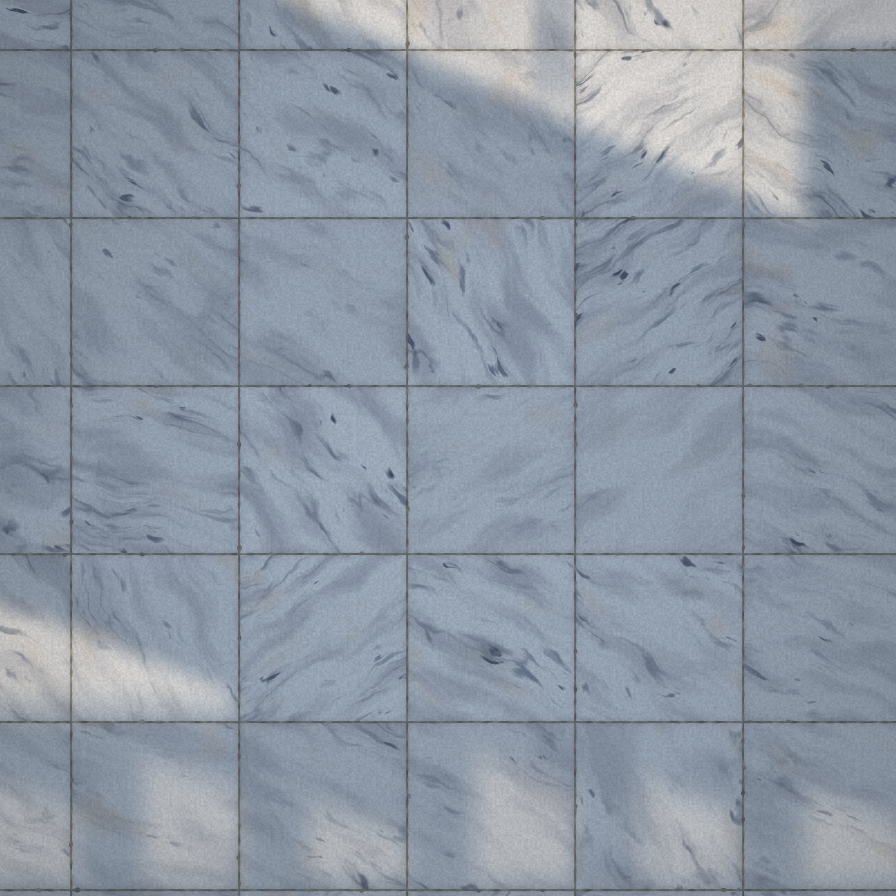
Give the GLSL for this texture, as a WebGL 2 fragment shader.

```glsl
#version 300 es
precision highp float;
// Square marble tiles in cool shade, crossed by soft patches of warm light.
// Each tile hashes its own vein direction, stretch and density; the veins are
// stretched, warped gradient noise. Worn grout and sunlight are laid on top.

uniform vec2 u_resolution;
out vec4 fragColor;

vec3 hash3(vec2 p) {
  vec3 h = fract(p.xyx * vec3(0.1031, 0.1030, 0.0973));
  h += dot(h, h.yxz + 33.33);
  return fract((h.xxy + h.yzz) * h.zyx);
}

float corner(vec2 cell, vec2 offset) {
  float angle = 6.2832 * hash3(cell + offset).x;
  return dot(vec2(cos(angle), sin(angle)), fract(cell) - offset);
}

// Gradient noise, about -0.7 to 0.7
float noise(vec2 p) {
  vec2 i = floor(p), f = p - i;
  vec2 s = f * f * f * (f * (f * 6.0 - 15.0) + 10.0);
  vec4 d;
  for (int k = 0; k < 4; k++) {
    vec2 o = vec2(k & 1, k >> 1);
    float angle = 6.2832 * hash3(i + o).x;
    d[k] = dot(vec2(cos(angle), sin(angle)), f - o);
  }
  return mix(mix(d.x, d.y, s.x), mix(d.z, d.w, s.x), s.y);
}

float fbm(vec2 p) {
  float sum = 0.0, amp = 1.0;
  for (int i = 0; i < 4; i++) {
    sum += amp * noise(p);
    p = mat2(1.6, 0.5, -0.5, 1.9) * p + 7.3;
    amp *= 0.5;
  }
  return sum;
}

vec3 marble(vec2 local, vec2 id) {
  vec3 rnd = hash3(id + 17.0), kind = hash3(id + 71.0);
  // Most veins fall to the right, some rise
  float angle = rnd.x < 0.72 ? mix(-1.1, -0.1, rnd.x / 0.72) : mix(0.3, 0.9, rnd.y);
  float c = cos(angle), s = sin(angle);
  vec2 q = mat2(c, -s, s, c) * (local - 0.5) + 40.0 * rnd.yz;
  q += 0.09 * vec2(noise(q * 3.0), noise(q * 3.0 + 9.0));
  q += 0.016 * vec2(noise(q * 15.0), noise(q * 15.0 + 5.0));
  float stretch = mix(2.2, 5.0, kind.x);
  float density = mix(0.25, 1.0, kind.y);

  float haze = smoothstep(-0.25, 0.65, fbm(q * vec2(1.6, 1.5 * stretch)));
  float cluster = smoothstep(-0.2, 0.25, noise(q * vec2(1.1, 2.8) + 3.0));
  float streak = smoothstep(0.2, 0.65, fbm(q * vec2(3.4, 3.4 * stretch) + 11.0));
  float ridge = 1.0 - smoothstep(0.0, 0.09, abs(fbm(q * vec2(1.1, 1.3 * stretch) + 23.0)));
  float flake = smoothstep(0.42, 0.66, fbm(q * vec2(5.0, 3.0 * stretch) + 31.0));
  float stain = smoothstep(0.2, 0.7, fbm(q * vec2(2.0, 3.5) + 47.0));

  vec3 color = vec3(0.575, 0.625, 0.685) * (0.97 + 0.06 * kind.z);
  color = mix(color, vec3(0.42, 0.46, 0.53), 0.6 * haze * mix(0.5, 1.0, density));
  color = mix(color, vec3(0.56, 0.55, 0.54), 0.45 * stain * rnd.z);
  color = mix(color, vec3(0.31, 0.36, 0.44), 0.75 * streak * cluster * density);
  color = mix(color, vec3(0.25, 0.29, 0.36), 0.65 * ridge * cluster * density * haze);
  color = mix(color, vec3(0.16, 0.20, 0.29), 0.85 * flake * cluster * density);
  // Crystalline grain
  return color * (1.0 + 0.09 * noise(local * 75.0 + 9.0 * id) + 0.05 * noise(local * 33.0));
}

float softBand(float x, float low, float high, float blur) {
  return smoothstep(low - blur, low + blur, x) * (1.0 - smoothstep(high - blur, high + blur, x));
}

float sunlight(vec2 p) {
  // Large slanted beam at the top, with one shadowed bar and a dim side
  float beam = smoothstep(-0.02, 0.025, p.y - 0.987 + 0.43 * (p.x - 0.345));
  beam *= 1.0 - smoothstep(0.87, 0.92, p.x) * mix(1.0, 0.35, smoothstep(0.93, 0.97, p.y));
  beam *= 1.0 - 0.5 * softBand(p.x, 0.595, 0.64, 0.012) * smoothstep(0.86, 0.92, p.y);
  // Wedge at the left
  float wedge = (1.0 - smoothstep(-0.025, 0.02, p.y - 0.332 + 0.4 * p.x))
              * smoothstep(0.17, 0.25, p.y) * (1.0 - smoothstep(0.24, 0.28, p.x));
  // Row of faint panes along the bottom
  float panes = 0.0;
  for (int i = 0; i < 6; i++) {
    float x = p.x - 0.03 - 0.185 * float(i);
    float top = 0.115 - 0.35 * x + 0.03 * sin(float(i) * 2.4);
    panes += softBand(x, -0.055, 0.055, 0.025) * softBand(p.y, 0.015, top, 0.03);
  }
  return clamp(max(max(beam, 0.95 * wedge), 0.55 * panes), 0.0, 1.0);
}

void main() {
  vec2 uv = gl_FragCoord.xy / u_resolution;
  vec2 grid = uv * 5.3333 - vec2(0.4236, 0.035);
  vec2 id = floor(grid), local = grid - id;
  vec3 color = marble(local, id);

  // Thin worn joints with small chips
  vec2 edge = min(local, 1.0 - local);
  float pixel = 5.3333 / u_resolution.y;
  float joint = min(edge.x, edge.y);
  float width = 0.006 + 0.005 * noise(grid * 22.0) + 0.012 * smoothstep(0.3, 0.6, noise(grid * 13.0));
  float grout = 1.0 - smoothstep(width - 0.6 * pixel, width + 0.6 * pixel, joint);
  color *= 1.0 - 0.1 * exp(-joint * 55.0);
  vec3 groutColor = vec3(0.35, 0.36, 0.36) * (1.0 + 0.5 * noise(grid * 18.0 + 4.0));
  color = mix(color, groutColor, 0.85 * grout);

  // Shade falls off towards the borders; sunlight warms and lifts the stone
  vec2 away = uv - vec2(0.52, 0.5);
  color *= 1.03 - 0.36 * dot(away, away);
  color *= mix(vec3(1.0), vec3(1.52, 1.38, 1.24), sunlight(uv));
  fragColor = vec4(color, 1.0);
}
```
